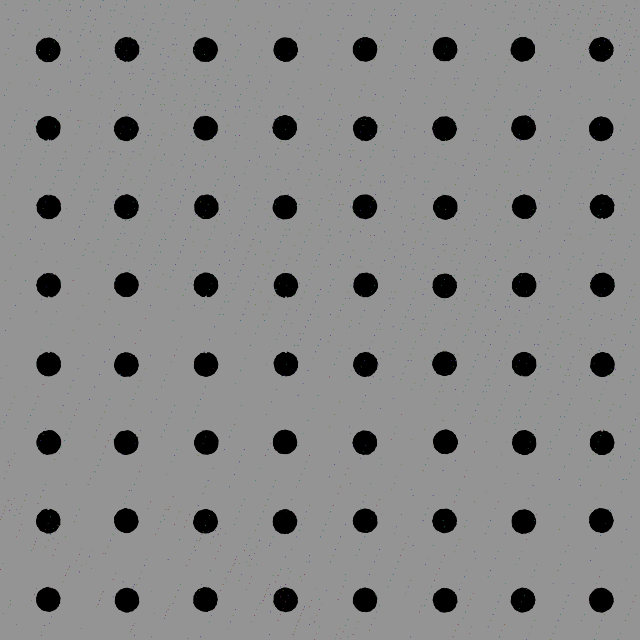
A Shadertoy shader for this pattern:

```glsl
// Eight by eight grid of slightly uneven black dots on flat grey, with worn rims.

const float PI = 3.14159265;
const float COUNT = 8.0;                     // dots across and down
const vec2 FIRST = vec2(0.0760, 0.0632);     // centre of the lower left dot
const vec2 PITCH = vec2(0.1235, 0.1227);     // spacing between centres
const float RADIUS = 0.0192;
const float JITTER = 0.0011;                 // largest random shift of a dot
const float DRIFT = 0.0015;                  // slow sideways drift of the columns
const float ROUGHNESS = 0.0005;              // height of the rim bumps
const float RIM_STEPS = 44.0;                // bumps around one rim
const float NICK_CHANCE = 0.12;
const float NICK_RADIUS = 0.0019;
const float GRAIN = 512.0;                   // speck cells across the canvas
const float FRINGE_WIDTH = 0.0014;
const float FRINGE_CHANCE = 0.045;
const float DUST_CHANCE = 0.00003;
const vec3 GROUND = vec3(0.58);
const vec3 INK = vec3(0.0);
const vec3 SPECK = vec3(0.33, 0.34, 0.35);

float hash(vec2 p) {
    return fract(sin(dot(p, vec2(127.1, 311.7))) * 43758.5453);
}

vec2 hash2(vec2 p) {
    return vec2(hash(p), hash(p + 37.2));
}

// Periodic noise around the rim, from -1 to 1
float rimNoise(float angle, float seed) {
    float t = (angle / (2.0 * PI) + 0.5) * RIM_STEPS;
    float i = floor(t);
    float a = hash(vec2(mod(i, RIM_STEPS), seed));
    float b = hash(vec2(mod(i + 1.0, RIM_STEPS), seed));
    return mix(a, b, smoothstep(0.0, 1.0, t - i)) * 2.0 - 1.0;
}

// Centre of a dot; the random shifts mirror about the middle row
vec2 dotCentre(vec2 id, vec2 mirrored, float side) {
    vec2 shift = (hash2(mirrored + 3.0) * 2.0 - 1.0) * JITTER;
    shift.x -= DRIFT * sin(2.0 * PI * id.x / (COUNT - 1.0));
    shift.y *= side;
    return FIRST + id * PITCH + shift;
}

// Signed distance to the worn dot nearest to p
float dotDistance(vec2 p) {
    vec2 id = clamp(floor((p - FIRST) / PITCH + 0.5), 0.0, COUNT - 1.0);
    float side = id.y < 0.5 * COUNT ? 1.0 : -1.0;
    vec2 mirrored = vec2(id.x, min(id.y, COUNT - 1.0 - id.y));
    vec2 q = p - dotCentre(id, mirrored, side);
    float bump = rimNoise(atan(q.y, q.x), dot(id, vec2(1.0, COUNT)));
    float d = length(q) - RADIUS - ROUGHNESS * bump;

    // A few dots carry a small nick facing the middle row
    if (hash(mirrored + 11.0) < NICK_CHANCE) {
        float nick = length(q - vec2(0.0, side * RADIUS)) - NICK_RADIUS;
        d = max(d, -nick);
    }
    return d;
}

void mainImage(out vec4 fragColor, in vec2 fragCoord) {
    vec2 p = fragCoord / iResolution.y;
    float pixel = 1.0 / iResolution.y;
    float d = dotDistance(p);

    // Fine specks: tinted along the rims, sparse dust elsewhere
    vec2 cell = floor(p * GRAIN);
    float onRim = 1.0 - smoothstep(0.5 * FRINGE_WIDTH, FRINGE_WIDTH, abs(d));
    float chance = mix(DUST_CHANCE, FRINGE_CHANCE, onRim);
    float speck = step(hash(cell + 0.5), chance);
    vec2 local = (fract(p * GRAIN) - 0.5) / GRAIN;
    speck *= 1.0 - smoothstep(-0.5 * pixel, 0.5 * pixel, length(local) - 0.4 / GRAIN);
    vec3 tint = SPECK + 0.2 * cos(2.0 * PI * (hash(cell + 7.0) + vec3(0.0, 0.33, 0.67)));

    // Ink over ground, specks on top
    float ink = 1.0 - smoothstep(-0.5 * pixel, 0.5 * pixel, d);
    vec3 colour = mix(GROUND, INK, ink);
    colour = mix(colour, tint, speck * 0.8);
    fragColor = vec4(colour, 1.0);
}
```
